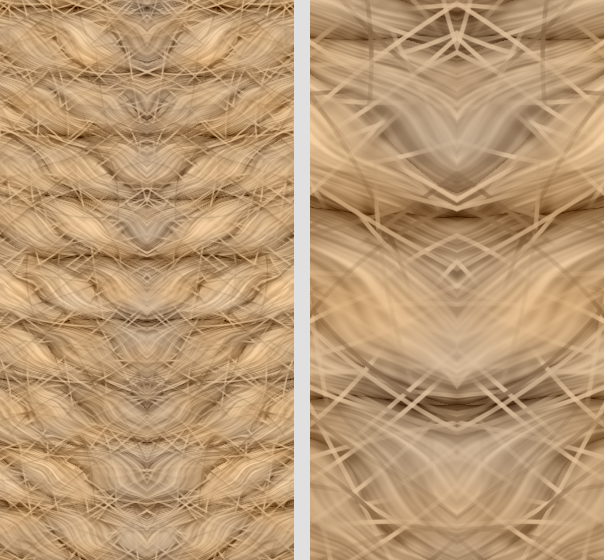
Left, the full canvas; right, a detail of the centre.
Reproduce this pattern procedurally as a Shadertoy shader.

```glsl
vec2 hash2(vec2 p) {
    p = vec2(dot(p, vec2(127.1, 311.7)), dot(p, vec2(269.5, 183.3)));
    return fract(sin(p) * 43758.5);
}

float gradientNoise(vec2 p) {
    vec2 cell = floor(p), f = fract(p);
    vec2 u = f * f * f * (f * (f * 6.0 - 15.0) + 10.0);
    vec4 corner;
    for (int i = 0; i < 4; i++) {
        vec2 o = vec2(i & 1, i >> 1);
        corner[i] = dot(hash2(cell + o) * 2.0 - 1.0, f - o);
    }
    return mix(mix(corner.x, corner.y, u.x), mix(corner.z, corner.w, u.x), u.y);
}

// Tone of the twisted strands; also returns how deep the point lies in a row seam
float ropeTone(vec2 q, out float seam) {
    q.y += 0.16 * gradientNoise(q * vec2(0.6, 0.8)) + 0.05 * gradientNoise(q * 3.0);
    float row = floor(q.y), f = fract(q.y);

    // Strands climb away from the mirror axis in a shallow S
    float s = q.x - 1.6 * f - 0.15 * sin(6.2832 * f) + hash2(vec2(row, 4.0)).x;
    s += 0.22 * gradientNoise(q * 1.3 + row * 5.0);
    float strand = floor(s), g = fract(s);
    vec2 vary = hash2(vec2(strand, row));

    float rowBody = pow(4.0 * f * (1.0 - f), 0.35);
    float strandBody = pow(4.0 * g * (1.0 - g), 0.35);
    float patches = smoothstep(-0.25, 0.35, gradientNoise(q * vec2(1.1, 1.7) + 20.0));
    seam = 1.0 - rowBody * strandBody;

    // Fine fibres running along each strand
    float bend = 1.5 * gradientNoise(q * 1.8 + vary * 9.0);
    float across = s * 13.0 - q.x * 3.0 + bend;
    float fibre = gradientNoise(vec2(across, q.x * 1.3 + vary.x * 40.0))
                + 0.8 * gradientNoise(vec2(across * 1.9, q.x * 2.2 + vary.y * 40.0));

    float tone = 0.93 - seam * (0.3 + 0.3 * patches);
    tone -= 0.5 * patches * pow(1.0 - rowBody, 2.0);
    tone += 0.14 * (0.5 - g) + 0.12 * (vary.x - 0.5);
    return tone + 0.36 * fibre + 0.2 * gradientNoise(q * 1.5 + 7.0);
}

// Loose curved hairs, one per cell of a rotated grid: x = hair, y = its shadow, z = shade
vec3 looseHair(vec2 q, float layer) {
    vec2 pick = hash2(vec2(layer, 17.0));
    float angle = (pick.x - 0.5) * 2.6 + 0.2;
    float c = cos(angle), s = sin(angle);
    vec2 grid = (mat2(c, -s, s, c) * q + pick * 13.0) / vec2(1.5, 0.55);
    vec2 cell = floor(grid), random = hash2(cell + layer * 31.0);
    vec2 local = (fract(grid) - 0.5) * vec2(1.5, 0.55);

    float curve = (random.x - 0.5) * 0.7;
    float d = local.y - (random.y - 0.5) * 0.28 - curve * (local.x * local.x - 0.15);
    d /= sqrt(1.0 + 4.0 * curve * curve * local.x * local.x);
    float aa = 9.0 / iResolution.y;
    float ends = smoothstep(0.7, 0.5, abs(local.x)) * smoothstep(0.27, 0.22, abs(local.y));
    float hair = smoothstep(0.012 + aa, 0.012 - aa, abs(d));
    float shadow = smoothstep(0.06, 0.0, abs(d + 0.04));
    return vec3(vec2(hair, shadow) * ends, fract(random.x * 7.0 + random.y));
}

void mainImage(out vec4 fragColor, in vec2 fragCoord) {
    // Mirror about the vertical axis; nine rope rows fill the height
    vec2 p = fragCoord / iResolution.y;
    float axisDistance = abs(p.x - 0.5 * iResolution.x / iResolution.y);
    vec2 q = vec2(axisDistance, p.y) * 9.0 + vec2(0.0, 0.16);

    float seam;
    float tone = ropeTone(q, seam);
    tone -= 0.08 * smoothstep(0.12, 0.0, axisDistance);

    // Hairs gather around the seams
    for (int i = 0; i < 14; i++) {
        vec3 hair = looseHair(q, float(i));
        float cover = 0.25 + 0.6 * smoothstep(0.1, 0.6, seam);
        tone -= 0.14 * hair.y * cover;
        tone = mix(tone, mix(0.4, 1.02, smoothstep(0.2, 0.5, hair.z)), hair.x * cover);
    }

    // Straw ramp with drifting warm and grey patches
    vec3 color = mix(vec3(0.36, 0.22, 0.08), vec3(0.89, 0.75, 0.58), clamp(tone, -0.3, 1.12));
    color += vec3(0.05, 0.0, -0.06) * gradientNoise(q * vec2(1.2, 2.5) + 50.0);
    color += vec3(-0.02, 0.0, 0.03) * smoothstep(0.1, 0.0, axisDistance);
    fragColor = vec4(clamp(color, 0.0, 1.0), 1.0);
}
```
